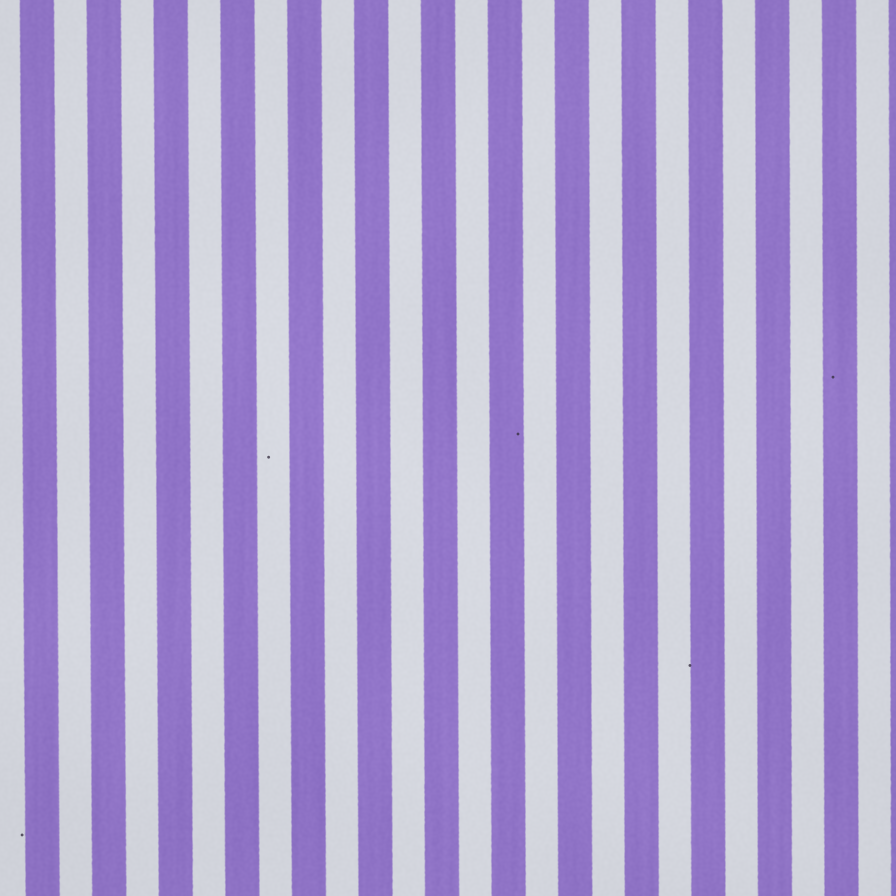
Reproduce this pattern procedurally as a Shadertoy shader.

```glsl
vec2 hash2(vec2 p) {
    vec3 q = fract(p.xyx * vec3(0.1031, 0.1030, 0.0973));
    q += dot(q, q.yzx + 33.33);
    return fract((q.xx + q.yz) * q.zy);
}

float gradDot(vec2 cell, vec2 corner, vec2 f) {
    float angle = 6.2832 * hash2(cell + corner + 71.0).x;
    return dot(vec2(cos(angle), sin(angle)), f - corner);
}

// Gradient noise, roughly -0.7 to 0.7
float gradNoise(vec2 p) {
    vec2 i = floor(p), f = p - i;
    vec2 u = f * f * f * (f * (f * 6.0 - 15.0) + 10.0);
    return mix(mix(gradDot(i, vec2(0, 0), f), gradDot(i, vec2(1, 0), f), u.x),
               mix(gradDot(i, vec2(0, 1), f), gradDot(i, vec2(1, 1), f), u.x), u.y);
}

// Signed distance to the nearest stripe edge, negative inside the ink
float stripeDistance(vec2 uv) {
    float period = mix(0.0743, 0.0746, uv.y);
    float left = mix(0.0286, 0.0221, uv.y);
    float x = (uv.x - left) / period - 0.256;
    return (abs(x - round(x)) - 0.256) * period;
}

// Tiny dark flecks scattered over the sheet
float specks(vec2 uv, float pixel) {
    float mask = 0.0;
    for (int i = 0; i < 5; i++) {
        vec2 center = hash2(vec2(float(i) * 7.0 + 3.0, 19.0));
        mask = max(mask, 1.0 - smoothstep(0.0008, 0.0012 + pixel, length(uv - center)));
    }
    return mask;
}

void mainImage(out vec4 fragColor, in vec2 fragCoord) {
    vec2 uv = fragCoord / iResolution.xy;
    float pixel = 1.0 / min(iResolution.x, iResolution.y);

    // Slightly ragged printed edges
    float d = stripeDistance(uv) + 0.0005 * gradNoise(uv * vec2(90.0, 260.0));
    float soft = 0.0006 + 0.6 * pixel;
    float ink = 1.0 - smoothstep(-soft, soft, d);

    // Paper fibre, cloudy tone and vertical ink streaks
    float grain = gradNoise(uv * 230.0) + 0.6 * gradNoise(uv * vec2(150.0, 110.0) + 40.0);
    float cloud = gradNoise(uv * 5.0 + 9.0);
    float streak = gradNoise(uv * vec2(130.0, 4.0) + 17.0);

    vec3 paper = vec3(0.83, 0.84, 0.87) + 0.010 * grain + 0.014 * cloud;
    float tone = 0.5 + 0.35 * grain + 0.45 * cloud + 0.45 * streak;
    vec3 purple = mix(vec3(0.54, 0.43, 0.76), vec3(0.59, 0.48, 0.80), clamp(tone, -0.2, 1.2));
    vec3 color = mix(paper, purple, ink);

    // Soft falloff of light toward the borders
    vec2 c = uv - vec2(0.5, 0.55);
    color *= 1.015 - 0.07 * dot(c, c);

    color = mix(color, vec3(0.22, 0.19, 0.26), 0.8 * specks(uv, pixel));
    fragColor = vec4(color, 1.0);
}
```
